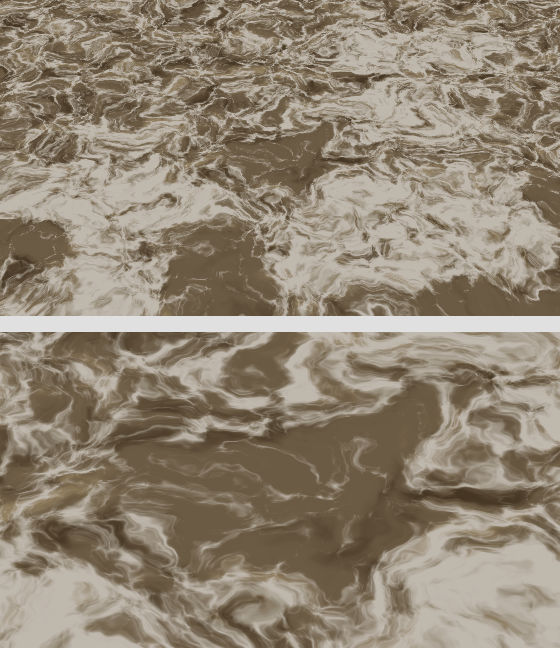
Top, the full canvas; bottom, a detail of the centre.
Give the GLSL for this texture, as a Shadertoy shader.

```glsl
#define SILT vec3(0.27, 0.21, 0.14)
#define MUD vec3(0.42, 0.355, 0.265)
#define TAN vec3(0.55, 0.475, 0.35)
#define SPRAY vec3(0.61, 0.57, 0.50)
#define FOAM vec3(0.75, 0.72, 0.68)
#define FOAM_START 0.20
#define FOAM_FULL 0.76
#define WARP 0.24
#define LACE_SCALE 9.0
#define SWELL_SCALE 4.5

const int FOAM_PATCHES = 6;
const int PATCHES = 11;

// Centre and radii: breaking foam first, then calm water
const vec4 patches[PATCHES] = vec4[](
    vec4(1.30, 0.25, 0.49, 0.20), vec4(1.25, 0.64, 0.27, 0.08),
    vec4(0.27, 0.36, 0.42, 0.13), vec4(0.35, 0.10, 0.19, 0.16),
    vec4(1.33, 0.84, 0.32, 0.08), vec4(0.34, 0.57, 0.10, 0.09),
    vec4(0.69, 0.10, 0.16, 0.17), vec4(1.60, 0.02, 0.38, 0.09),
    vec4(0.89, 0.49, 0.17, 0.07), vec4(0.10, 0.22, 0.18, 0.06),
    vec4(1.73, 0.36, 0.08, 0.08));

vec2 gradient(vec2 cell) {
    vec3 h = fract(cell.xyx * vec3(0.1031, 0.1030, 0.0973));
    h += dot(h, h.yzx + 33.33);
    float angle = 6.2832 * fract((h.x + h.y) * h.z);
    return vec2(cos(angle), sin(angle));
}

float noise(vec2 p) {
    vec2 i = floor(p), f = fract(p);
    vec2 u = f * f * f * (f * (f * 6.0 - 15.0) + 10.0);
    vec2 e = vec2(1.0, 0.0);
    float low = mix(dot(gradient(i), f),
                    dot(gradient(i + e), f - e), u.x);
    float high = mix(dot(gradient(i + e.yx), f - e.yx),
                     dot(gradient(i + e.xx), f - e.xx), u.x);
    return mix(low, high, u.y);
}

const mat2 TURN = mat2(1.6, 1.2, -1.2, 1.6);

float fbm(vec2 p) {
    float sum = 0.0, weight = 0.6;
    for (int i = 0; i < 5; i++) {
        sum += weight * noise(p);
        p = TURN * p + 3.7;
        weight *= 0.5;
    }
    return sum;
}

// Thin bright threads along the zero lines of the noise
float lace(vec2 p) {
    float sum = 0.0, weight = 0.45;
    for (int i = 0; i < 4; i++) {
        float ridge = 1.0 - min(1.0, 2.2 * abs(noise(p)));
        sum += weight * ridge * ridge;
        p = TURN * p + 5.1;
        weight *= 0.62;
    }
    return sum;
}

// Positive where waves break, negative where the water is calm
float breaking(vec2 p) {
    float foam = 0.0, calm = 0.0;
    for (int i = 0; i < PATCHES; i++) {
        float d = length((p - patches[i].xy) / patches[i].zw);
        float cover = smoothstep(1.25, 0.7, d);
        if (i < FOAM_PATCHES) foam = max(foam, cover);
        else calm = max(calm, cover);
    }
    return foam * (1.0 - calm) - calm;
}

void mainImage(out vec4 fragColor, in vec2 fragCoord) {
    vec2 p = fragCoord / iResolution.y;
    p.x += 0.5 * (16.0 / 9.0 - iResolution.x / iResolution.y);

    // Waves shrink and flatten toward the far side
    vec2 q = vec2((p.x - 0.89) * (1.0 + 0.8 * p.y), p.y * (1.0 + 1.3 * p.y));
    vec2 warp = vec2(fbm(q * 3.0), fbm(q * 3.0 + 17.3));
    float mass = breaking(p + 0.16 * warp);
    q += WARP * warp;

    // Wave relief, lit from the sky
    float swell = fbm(q * SWELL_SCALE + 4.0);
    float relief = swell - fbm(q * SWELL_SCALE + vec2(-0.06, 0.20) + 4.0);
    float threads = lace(q * LACE_SCALE);
    float grain = fbm(q * 24.0 + 9.0);

    // Muddy water
    float calm = max(-mass, 0.0);
    float tone = (swell * 0.7 + relief + 0.25 * grain) * (1.0 - 0.6 * calm);
    vec3 color = mix(SILT, MUD, smoothstep(-0.50, 0.02, tone));
    color = mix(color, TAN, smoothstep(0.0, 0.45, tone + 0.1 * mass));

    // Foam, from thin lace to churned spray
    float signal = threads + 0.32 * mass + 0.35 * swell + 0.15 * grain;
    float cover = smoothstep(FOAM_START, FOAM_FULL, signal);
    float light = 0.45 + 0.9 * relief + 0.7 * grain + 0.5 * (threads - 0.4);
    vec3 froth = mix(TAN, SPRAY, smoothstep(-0.05, 0.35, light));
    froth = mix(froth, FOAM, smoothstep(0.25, 0.75, light + 0.12 * mass));
    color = mix(color, froth, cover);

    // Dark hollows under the crests
    float hollow = smoothstep(0.22, 0.50, -relief - 0.3 * grain);
    color = mix(color, SILT, 0.55 * hollow * (1.0 - 0.5 * cover));

    fragColor = vec4(color, 1.0);
}
```
